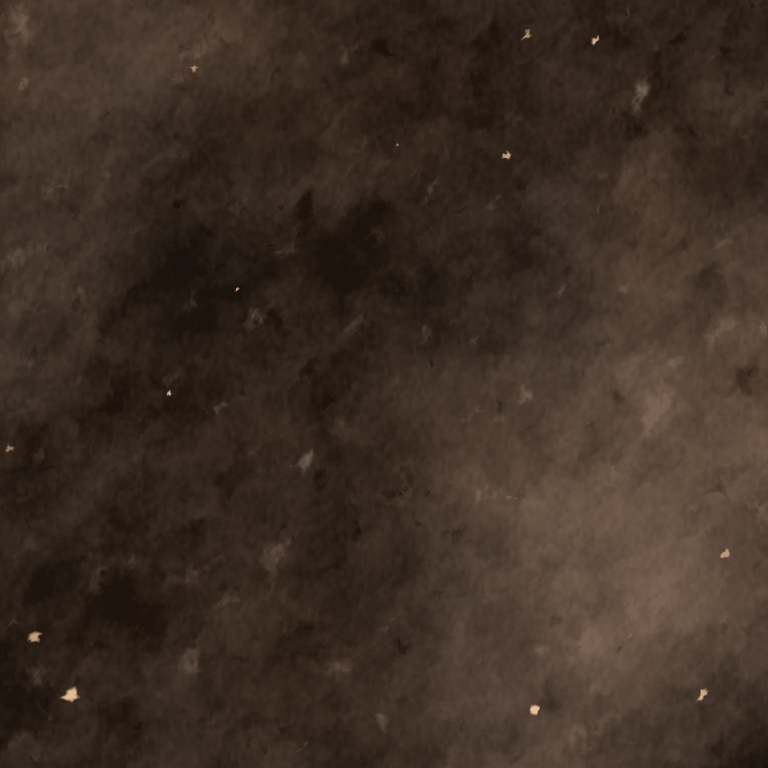
Give the GLSL for this texture, as a Shadertoy shader.

```glsl
// Weathered dark brown stone with cloudy light, slanted smudges, pits and pale mineral specks.

const vec3 SHADOW_BROWN = vec3(0.155, 0.111, 0.078);
const vec3 DUSTY_BROWN = vec3(0.42, 0.335, 0.28);
const vec3 CREAM = vec3(0.93, 0.76, 0.60);
const vec3 ASH = vec3(0.50, 0.44, 0.37);
const float SLANT = 0.87;

vec2 hash2(vec2 cell, float seed) {
    vec3 q = fract(cell.xyx * vec3(0.1031, 0.1030, 0.0973) + seed * 0.137);
    q += dot(q, q.yzx + 33.33);
    return fract((q.xx + q.yz) * q.zy);
}

vec2 rotate(vec2 p, float angle) {
    float c = cos(angle), s = sin(angle);
    return vec2(c * p.x + s * p.y, c * p.y - s * p.x);
}

// Cellular noise whose cell values melt into each other, 0 to 1
float softCells(vec2 p, float seed) {
    vec2 base = floor(p);
    float total = 0.0005, weights = 0.001;
    for (int y = -1; y <= 1; y++)
    for (int x = -1; x <= 1; x++) {
        vec2 cell = base + vec2(x, y);
        vec2 away = p - cell - mix(vec2(0.15), vec2(0.85), hash2(cell, seed));
        float w = max(0.0, 1.0 - dot(away, away) / 1.32);
        w *= w * w;
        total += w * hash2(cell, seed + 7.0).x;
        weights += w;
    }
    return total / weights;
}

// Layered cells, centred on zero
float clouds(vec2 p, float seed, float gain) {
    float sum = 0.0, amp = 1.0;
    for (int i = 0; i < 4; i++) {
        sum += amp * (softCells(p, seed + float(i) * 3.0) - 0.5);
        p = rotate(p, 0.6) * 2.1;
        amp *= gain;
    }
    return sum;
}

// Scattered ragged flakes; size is a fraction of one grid cell
float flakes(vec2 p, float density, float size, float stretch, float softness, float seed) {
    vec2 base = floor(p);
    float mask = 0.0;
    for (int y = -1; y <= 1; y++)
    for (int x = -1; x <= 1; x++) {
        vec2 cell = base + vec2(x, y);
        vec2 pick = hash2(cell, seed), shape = hash2(cell, seed + 11.0);
        vec2 away = p - cell - mix(vec2(0.2), vec2(0.8), hash2(cell, seed + 23.0));
        vec2 q = rotate(away, SLANT + 1.4 * (shape.x - 0.5));
        float radius = size * mix(0.45, 1.2, shape.y);
        q /= radius * vec2(mix(1.0, stretch, pick.y), 1.0);
        float turn = atan(q.y, q.x + 0.0001);
        float ragged = 1.15 + 0.22 * sin(3.0 * turn + 40.0 * shape.x) + 0.14 * sin(5.0 * turn + 30.0 * pick.y);
        float flake = 1.0 - smoothstep(1.0 - softness, 1.0, length(q) * ragged);
        mask = max(mask, step(pick.x, density) * flake * mix(0.45, 1.0, shape.x));
    }
    return mask;
}

float glow(vec2 p, vec2 centre, float radius) {
    vec2 d = (p - centre) / radius;
    return exp(-dot(d, d));
}

// Large pools of light and shade
float broadLight(vec2 p) {
    float light = 0.18;
    light += 0.62 * glow(p, vec2(0.89, 0.27), 0.29);
    light += 0.30 * glow(p, vec2(0.68, 0.09), 0.20);
    light += 0.28 * glow(p, vec2(0.90, 0.60), 0.22);
    light += 0.20 * glow(p, vec2(0.03, 0.58), 0.18);
    light += 0.24 * glow(p, vec2(0.20, 0.92), 0.22);
    light -= 0.16 * glow(p, vec2(0.37, 0.65), 0.22);
    light -= 0.20 * glow(p, vec2(0.00, 0.15), 0.22);
    light -= 0.40 * glow(p, vec2(1.00, 0.00), 0.15);
    light -= 0.16 * glow(p, vec2(0.75, 1.00), 0.18);
    return light;
}

void mainImage(out vec4 fragColor, in vec2 fragCoord) {
    vec2 uv = fragCoord / iResolution.xy;
    vec2 wobble = vec2(clouds(uv * 26.0, 2.0, 0.7), clouds(uv * 26.0, 41.0, 0.7));
    vec2 p = uv + 0.016 * wobble;
    vec2 slanted = rotate(p, SLANT) * vec2(0.5, 1.0);
    float streaks = clouds(slanted * 24.0, 19.0, 0.7);
    float grain = softCells(uv * vec2(190.0, 120.0), 31.0) - 0.5;
    float flecked = clamp(0.8 + 1.1 * streaks + 1.0 * grain, 0.1, 1.4);

    // Cloudy body, slanted smears and fine grain
    float tone = broadLight(uv + 0.03 * wobble);
    tone += 0.30 * clouds(p * 7.0, 5.0, 0.65);
    tone += 0.24 * streaks + 0.15 * grain;

    // Dark pits and textured pale smudges
    tone -= 0.30 * flakes(p * 9.0, 0.26, 0.26, 1.6, 0.9, 3.0);
    tone -= 0.24 * flakes(p * 24.0, 0.16, 0.27, 1.7, 0.8, 13.0);
    tone += 0.40 * flecked * flakes(p * 10.0, 0.25, 0.23, 2.5, 0.9, 47.0);
    tone += 0.32 * flecked * flakes(p * 25.0, 0.11, 0.26, 2.2, 0.8, 59.0);
    vec3 color = mix(SHADOW_BROWN, DUSTY_BROWN, clamp(tone, -0.16, 1.2));

    // Olive to rosy drift
    color += vec3(0.010, -0.002, -0.010) * clouds(p * 4.0, 71.0, 0.5);

    // Ashy chips and crisp cream specks
    vec2 chipped = uv + 0.007 * wobble;
    color = mix(color, ASH, 0.60 * flecked * flakes(chipped * 14.0, 0.07, 0.19, 2.4, 0.8, 83.0));
    color = mix(color, CREAM, flakes(chipped * 8.0, 0.07, 0.09, 1.8, 0.6, 97.0));
    color = mix(color, CREAM, flakes(chipped * 15.0, 0.04, 0.075, 1.8, 0.7, 109.0));

    fragColor = vec4(color, 1.0);
}
```
